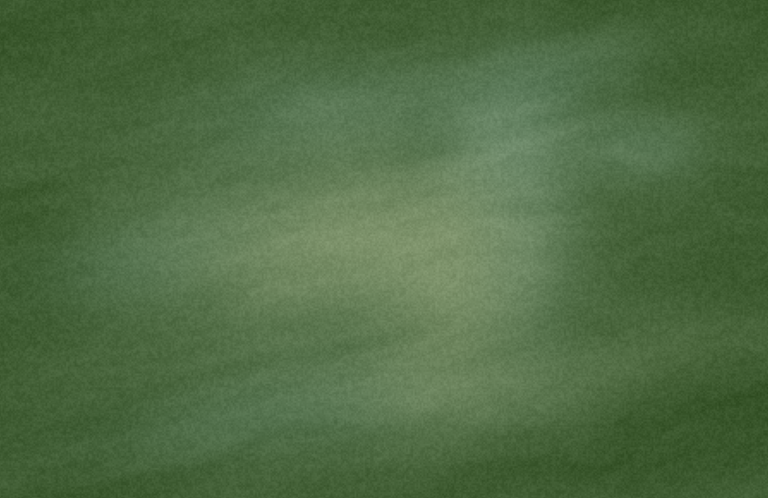
Give the GLSL for this texture, as a Shadertoy shader.

```glsl
// A green chalkboard-like surface: a broad pale glow, soft tilted smears of
// chalk and shade, brushed streaks and fine grain. Gaussian smears add up to
// one tone, which a three-colour ramp turns into green.

const vec3 DARK_GREEN = vec3(0.205, 0.320, 0.150);
const vec3 MID_GREEN = vec3(0.335, 0.445, 0.292);
const vec3 PALE_GREEN = vec3(0.490, 0.580, 0.435);
const vec3 COOL_TINT = vec3(-0.012, 0.003, 0.026);
const vec3 WARM_TINT = vec3(0.012, 0.003, -0.008);
const float BASE_TONE = 0.10;
const float GLOW_STRENGTH = 0.50;
const float STROKE_ANGLE = 0.20;
const float STREAK_STRENGTH = 0.22;
const float CLOUD_STRENGTH = 0.20;
const float GRAIN_STRENGTH = 0.052;
const float GRAIN_CELLS = 290.0;

float hash(vec2 cell) {
    vec3 q = fract(vec3(cell.xyx) * 0.1031);
    q += dot(q, q.yzx + 33.33);
    return fract((q.x + q.y) * q.z);
}

float noise(vec2 p) {
    vec2 cell = floor(p);
    vec2 f = fract(p);
    f = f * f * (3.0 - 2.0 * f);
    float low = mix(hash(cell), hash(cell + vec2(1.0, 0.0)), f.x);
    float high = mix(hash(cell + vec2(0.0, 1.0)), hash(cell + 1.0), f.x);
    return mix(low, high, f.y);
}

float fbm(vec2 p) {
    float sum = 0.0;
    float weight = 0.5;
    for (int i = 0; i < 5; i++) {
        sum += weight * noise(p);
        p = p * 2.03 + 17.3;
        weight *= 0.5;
    }
    return sum;
}

vec2 rotate(vec2 p, float angle) {
    float c = cos(angle), s = sin(angle);
    return vec2(c * p.x + s * p.y, c * p.y - s * p.x);
}

// Soft elliptical smudge, 1 at its centre
float smear(vec2 p, vec2 centre, vec2 radius, float angle) {
    vec2 d = rotate(p - centre, angle) / radius;
    return exp(-dot(d, d));
}

float coolChalk(vec2 p) {
    return 0.22 * smear(p, vec2(0.66, 0.78), vec2(0.28, 0.09), 0.08)
         + 0.27 * smear(p, vec2(1.02, 0.72), vec2(0.15, 0.12), 0.10)
         + 0.20 * smear(p, vec2(1.30, 0.70), vec2(0.12, 0.07), -0.10)
         + 0.18 * smear(p, vec2(1.14, 0.85), vec2(0.18, 0.08), 0.20)
         + 0.17 * smear(p, vec2(0.30, 0.48), vec2(0.24, 0.09), 0.25)
         + 0.16 * smear(p, vec2(1.07, 0.52), vec2(0.09, 0.20), -0.10)
         + 0.18 * smear(p, vec2(0.58, 0.17), vec2(0.42, 0.08), 0.12);
}

float warmChalk(vec2 p) {
    return 0.29 * smear(p, vec2(0.71, 0.51), vec2(0.29, 0.12), 0.15)
         + 0.20 * smear(p, vec2(0.94, 0.45), vec2(0.14, 0.17), -0.30)
         + 0.20 * smear(p, vec2(0.89, 0.23), vec2(0.16, 0.13), 0.40)
         + 0.15 * smear(p, vec2(1.24, 0.26), vec2(0.36, 0.07), 0.22);
}

float shade(vec2 p) {
    return 0.14 * smear(p, vec2(1.47, 0.44), vec2(0.12, 0.12), 0.60)
         + 0.13 * smear(p, vec2(1.42, 0.19), vec2(0.20, 0.06), 0.15)
         + 0.14 * smear(p, vec2(1.20, 0.07), vec2(0.35, 0.06), 0.10)
         + 0.10 * smear(p, vec2(1.27, 0.50), vec2(0.11, 0.13), 0.30)
         + 0.08 * smear(p, vec2(0.86, 0.71), vec2(0.06, 0.11), -0.20)
         + 0.10 * smear(p, vec2(0.09, 0.50), vec2(0.10, 0.16), 0.10)
         + 0.08 * smear(p, vec2(0.25, 0.02), vec2(0.20, 0.05), 0.10)
         + 0.09 * smear(p, vec2(1.20, 0.99), vec2(0.25, 0.05), 0.10);
}

void mainImage(out vec4 fragColor, in vec2 fragCoord) {
    vec2 p = fragCoord / iResolution.y;

    // Ragged outlines for the smears
    vec2 warp = vec2(fbm(p * 4.0), fbm(p * 4.0 + 31.7)) - 0.48;
    vec2 w = p + warp * vec2(0.10, 0.05);

    // Tone from glow, chalk and shade
    float cool = coolChalk(w);
    float warm = warmChalk(w);
    float glow = smear(w, vec2(0.79, 0.50), vec2(0.62, 0.40), 0.08);
    float tone = BASE_TONE + GLOW_STRENGTH * glow + cool + warm - shade(w);

    // Brushed streaks and cloudy wiping marks
    vec2 brush = rotate(p, STROKE_ANGLE + 0.12 * warp.x);
    tone += STREAK_STRENGTH * (fbm(brush * vec2(5.0, 32.0)) - 0.48);
    tone += CLOUD_STRENGTH * (fbm(brush * vec2(4.0, 9.0) + 8.1) - 0.48);
    tone = clamp(tone, 0.0, 1.05);

    // Colour ramp and local tints
    vec3 color = mix(DARK_GREEN, MID_GREEN, min(tone * 2.0, 1.0));
    color = mix(color, PALE_GREEN, max(tone * 2.0 - 1.0, 0.0));
    color += COOL_TINT * min(cool * 3.0, 1.0) + WARM_TINT * min(warm * 3.0, 1.0);

    // Fine board grain
    float grain = noise(p * GRAIN_CELLS) + 0.6 * noise(p * GRAIN_CELLS * 0.47 + 5.3);
    color += GRAIN_STRENGTH * (grain - 0.8);

    fragColor = vec4(clamp(color, 0.0, 1.0), 1.0);
}
```
